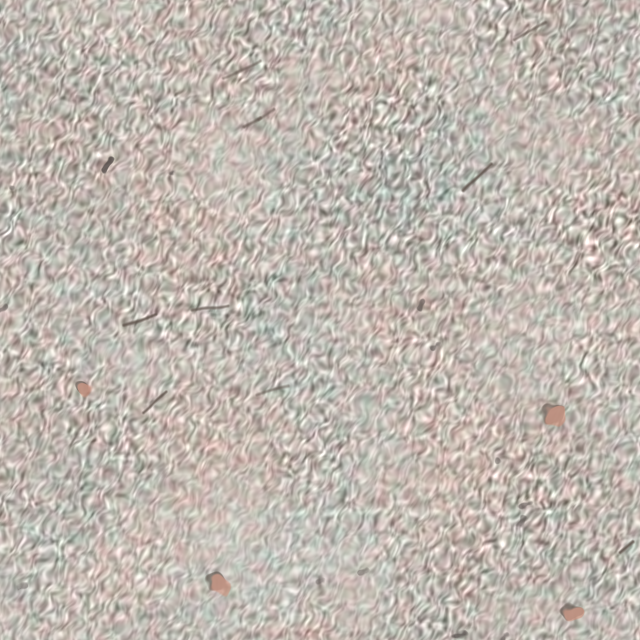
A WebGL 1 fragment shader for this texture:

```glsl
precision highp float;
// Pale, sunlit gritty ground: short, curled, slanting grains made from warped
// and stretched gradient noise, tinted in soft patches, then strewn with dark
// twigs, small pits and a few reddish pebbles placed by hashed loops.

uniform vec2 u_resolution;

const vec3 SAND = vec3(0.757, 0.727, 0.697);
const vec3 TWIG = vec3(0.36, 0.31, 0.28);
const vec3 PIT = vec3(0.33, 0.30, 0.29);
const vec3 PEBBLE = vec3(0.80, 0.60, 0.53);
const vec3 WARM_SHIFT = vec3(0.07, -0.02, -0.04);
const vec3 GREEN_SHIFT = vec3(-0.05, 0.04, 0.00);
const float EDGE = 0.0022;

float hash1(vec2 p) {
  return fract(sin(dot(p, vec2(127.1, 311.7))) * 43758.5453);
}

vec2 hash2(vec2 p) {
  return vec2(hash1(p), hash1(p + vec2(41.3, 17.9)));
}

vec2 gradientAt(vec2 cell) {
  float angle = 6.2832 * hash1(cell);
  return vec2(cos(angle), sin(angle));
}

// Gradient noise, roughly -0.7 to 0.7
float noise(vec2 p) {
  vec2 i = floor(p);
  vec2 f = fract(p);
  vec2 s = f * f * (3.0 - 2.0 * f);
  vec2 e = vec2(1.0, 0.0);
  float low = mix(dot(gradientAt(i), f),
                  dot(gradientAt(i + e.xy), f - e.xy), s.x);
  float high = mix(dot(gradientAt(i + e.yx), f - e.yx),
                   dot(gradientAt(i + e.xx), f - e.xx), s.x);
  return mix(low, high, s.y);
}

vec2 rotate(vec2 p, float angle) {
  float c = cos(angle);
  float s = sin(angle);
  return vec2(c * p.x + s * p.y, c * p.y - s * p.x);
}

// Coverage of a shape whose signed distance is d
float cover(float d, float blur) {
  return 1.0 - smoothstep(-blur, blur, d);
}

float capsule(vec2 p, float halfLength, float radius) {
  p.x -= clamp(p.x, -halfLength, halfLength);
  return length(p) - radius;
}

// Fine grains leaning to the right, with bends from a coarser warp
float grains(vec2 uv) {
  vec2 bend = vec2(noise(uv * 42.0), noise(uv * 38.0 + 70.0));
  vec2 p = uv + 0.009 * bend;
  p.x -= 0.32 * p.y;
  float coarse = noise(p * vec2(116.0, 68.0));
  float fine = noise(p * vec2(165.0, 108.0) + 31.0);
  return 0.285 * coarse + 0.235 * fine;
}

// Broad patches of tone and small blotches of hue
vec3 ground(vec2 uv) {
  float patches = noise(uv * 4.0 + 5.0) + 0.6 * noise(uv * 13.0 + 9.0);
  float contrast = clamp(1.0 - 0.7 * noise(uv * 7.0 + 22.0)
                         - 0.5 * patches, 0.55, 1.45);
  float warmth = noise(uv * 5.0 + 51.0) + noise(uv * 34.0 + 13.0);
  float greenness = noise(uv * 48.0 + 83.0);
  float tone = contrast * grains(uv) + 0.055 * patches;
  return SAND + tone + WARM_SHIFT * warmth * 0.6 + GREEN_SHIFT * greenness;
}

vec3 addTwigs(vec3 color, vec2 uv) {
  for (int i = 0; i < 10; i++) {
    vec2 seed = vec2(float(i) + 1.0, 3.7);
    vec2 shape = hash2(seed + 20.0);
    vec2 p = rotate(uv - hash2(seed), mix(0.08, 0.75, shape.x));
    p.y += 0.004 * noise(uv * 30.0);
    float d = capsule(p, mix(0.012, 0.034, shape.y), 0.0022);
    color = mix(color, TWIG, cover(d, EDGE) * mix(0.35, 0.85, hash1(seed + 9.0)));
  }
  return color;
}

vec3 addPits(vec3 color, vec2 uv) {
  for (int i = 0; i < 14; i++) {
    vec2 seed = vec2(float(i) + 1.0, 8.3);
    vec2 shape = hash2(seed + 30.0);
    vec2 p = rotate(uv - hash2(seed), mix(0.1, 1.1, shape.x));
    float d = capsule(p, 0.009 * shape.y, 0.0038) + 0.006 * noise(uv * 95.0);
    color = mix(color, PIT, cover(d, EDGE) * mix(0.4, 0.9, hash1(seed + 5.0)));
  }
  return color;
}

// Each pebble has a shaded rim at its upper left
vec3 addPebbles(vec3 color, vec2 uv) {
  for (int i = 0; i < 4; i++) {
    vec2 seed = vec2(float(i) + 1.0, 14.6);
    vec2 p = uv - hash2(seed);
    float radius = mix(0.008, 0.018, hash1(seed + 7.0));
    float rough = 0.012 * noise(uv * 55.0);
    float shade = cover(length(p + vec2(0.004, -0.004)) - radius + rough, EDGE);
    float body = cover(length(p) - radius + rough, EDGE);
    color = mix(color, TWIG, 0.65 * shade);
    color = mix(color, PEBBLE + 0.3 * (color - SAND) * (1.0 - shade), 0.8 * body);
  }
  return color;
}

void main() {
  vec2 uv = gl_FragCoord.xy / u_resolution;
  vec3 color = ground(uv);
  color = addPits(color, uv);
  color = addTwigs(color, uv);
  color = addPebbles(color, uv);
  gl_FragColor = vec4(clamp(color, 0.0, 1.0), 1.0);
}
```
